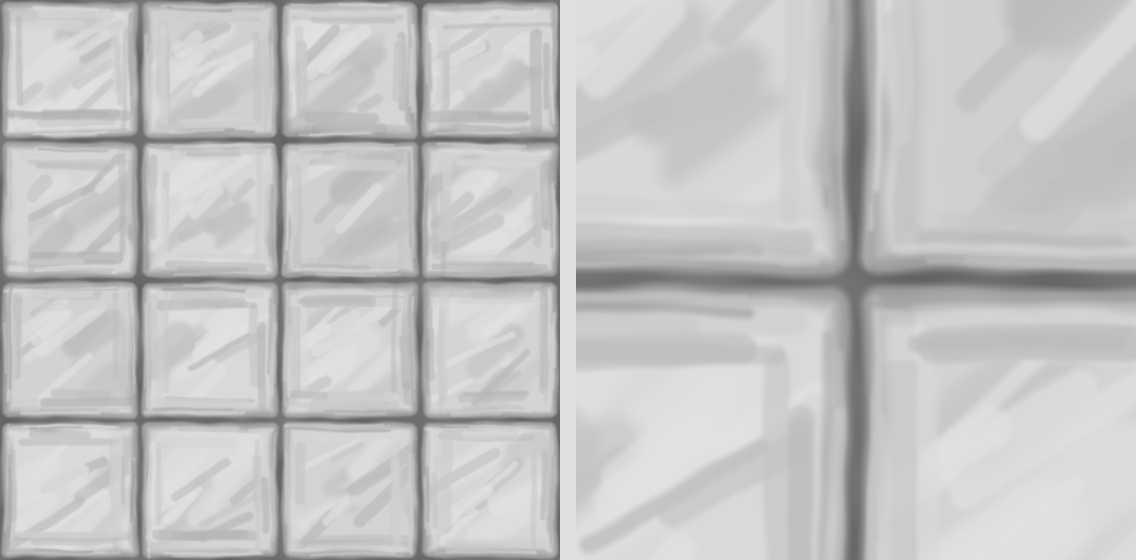
Left: the whole. Right: its middle third, enlarged.
A Shadertoy shader for this texture:

```glsl
const float TAU = 6.2831853;
const float TILES = 4.0;          // repeats across and down
const float GROUT = 0.017;        // half width of the joint, in tiles
const float CORNER = 0.05;        // corner radius of a tile
const float BEVEL = 0.075;        // reach of the shaded rim
const float WOBBLE = 0.007;       // unsteadiness of the hand
const float SLANT = 0.65;         // mean angle of the glossy strokes
const int PATCHES = 5;
const int GLINTS = 7;
const int SIDE_STROKES = 4;

const float GROUT_TONE = 0.43;
const float RIM_TONE = 0.58;
const float SHADE_TONE = 0.71;
const float BODY_TONE = 0.835;
const float LIGHT_TONE = 0.885;

float hash(vec2 cell, float key) {
    vec3 q = fract(vec3(cell, key) * vec3(0.1031, 0.1137, 0.0973) + 0.37);
    q += dot(q, q.yzx + 33.33);
    return fract((q.x + q.y) * q.z);
}

// Layered sines with whole frequencies, so they wrap
float waves(vec2 uv, float phase) {
    return 0.5 * sin(TAU * (3.0 * uv.x + 5.0 * uv.y) + phase)
         + 0.3 * sin(TAU * (11.0 * uv.x - 7.0 * uv.y) + 2.3 * phase)
         + 0.2 * sin(TAU * (13.0 * uv.x + 17.0 * uv.y) + 4.1 * phase);
}

float capsule(vec2 p, vec2 center, vec2 dir, float halfLength, float radius) {
    vec2 d = p - center;
    return length(d - dir * clamp(dot(d, dir), -halfLength, halfLength)) - radius;
}

float roundedBox(vec2 p, float halfSize, float radius) {
    vec2 q = abs(p) - halfSize + radius;
    return length(max(q, 0.0)) + min(max(q.x, q.y), 0.0) - radius;
}

float paint(float tone, float dist, float target, float opacity, float soft) {
    return mix(tone, target, opacity * (1.0 - smoothstep(-soft, soft, dist)));
}

// Broad soft patches, then narrower slanted strokes
float paintGloss(float tone, vec2 p, vec2 cell) {
    for (int i = 0; i < PATCHES + GLINTS; i++) {
        bool broad = i < PATCHES;
        float key = float(i) * 7.0 + 1.0;
        vec2 center = mix(vec2(0.18), vec2(0.82), vec2(hash(cell, key), hash(cell, key + 1.0)));
        float angle = SLANT + 0.45 * (hash(cell, key + 2.0) - 0.5);
        float reach = mix(0.06, 0.32, hash(cell, key + 3.0));
        float radius = mix(0.02, 0.05, hash(cell, key + 4.0)) * (broad ? 2.3 : 1.0);
        // Light gathers at the upper left, shade at the lower right
        float shade = hash(cell, key + 5.0) + 0.5 * (center.x - center.y);
        float target = shade < 0.48 ? LIGHT_TONE : mix(0.79, SHADE_TONE, hash(cell, key + 6.0));
        float dist = capsule(p, center, vec2(cos(angle), sin(angle)), reach, radius);
        tone = paint(tone, dist, target, broad ? 0.6 : 0.65, broad ? 0.035 : 0.013);
    }
    return tone;
}

// Strokes that follow the four sides: left, bottom, right, top
float paintSides(float tone, vec2 p, vec2 cell, bool rim) {
    for (int i = 0; i < 4 * SIDE_STROKES; i++) {
        int side = i % 4;
        float key = float(i) * 6.0 + (rim ? 211.0 : 101.0);
        float inset = rim ? mix(0.035, 0.075, hash(cell, key)) : mix(0.06, 0.19, hash(cell, key));
        float along = mix(0.38, 0.62, hash(cell, key + 1.0));
        float across = side < 2 ? inset : 1.0 - inset;
        bool upright = side % 2 == 0;
        vec2 center = upright ? vec2(across, along) : vec2(along, across);
        vec2 dir = normalize(upright ? vec2(0.06 * (hash(cell, key + 2.0) - 0.5), 1.0)
                                     : vec2(1.0, 0.06 * (hash(cell, key + 2.0) - 0.5)));
        float reach = mix(0.16, 0.4, hash(cell, key + 3.0));
        float radius = rim ? mix(0.004, 0.014, hash(cell, key + 4.0)) : mix(0.015, 0.045, hash(cell, key + 4.0));
        float pick = hash(cell, key + 5.0);
        float bias = side == 1 || side == 2 ? 0.04 : 0.0;
        float target = rim ? mix(0.62, LIGHT_TONE, pick) : mix(SHADE_TONE, LIGHT_TONE, pick) - bias;
        tone = paint(tone, capsule(p, center, dir, reach, radius), target, rim ? 0.6 : 0.55, 0.012);
    }
    return tone;
}

void mainImage(out vec4 fragColor, in vec2 fragCoord) {
    vec2 uv = fragCoord / iResolution.xy;
    vec2 grid = uv * TILES + WOBBLE * vec2(waves(uv, 0.4), waves(uv.yx, 2.7));
    vec2 cell = mod(floor(grid), TILES);
    vec2 p = fract(grid);

    float tone = BODY_TONE + 0.04 * (hash(cell, 90.0) - 0.5);
    tone = paintGloss(tone, p, cell);
    tone = paintSides(tone, p, cell, false);

    // Shaded rim
    float wear = waves(uv, 5.2);
    float edge = roundedBox(p - 0.5, 0.5 - GROUT * (1.0 + 0.45 * wear), CORNER);
    float rim = smoothstep(-BEVEL * (1.0 + 0.3 * waves(uv.yx, 1.1)), 0.0, edge);
    tone = mix(tone, RIM_TONE, 0.9 * rim);
    tone = paintSides(tone, p, cell, true);

    // Joint between tiles
    float soft = max(0.014, TILES / iResolution.y);
    float joint = smoothstep(-soft, soft, edge);
    tone = mix(tone, GROUT_TONE + 0.05 * waves(uv, 3.6), joint);

    fragColor = vec4(vec3(tone), 1.0);
}
```
